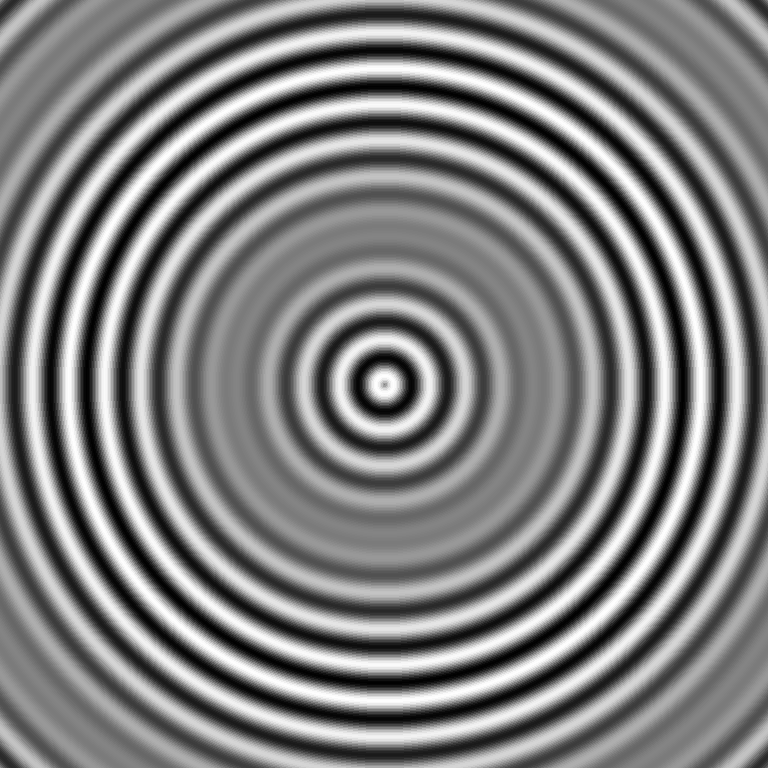
Give the GLSL for this background, as a Shadertoy shader.

```glsl
const float TAU = 6.2831853;
const float CELLS = 512.0;            // radial steps across the canvas
const float RING_FREQUENCY = 21.24;   // fine rings per canvas width
const float BEAT_FREQUENCY = 1.25;    // slow swell per canvas width

// Distance rounded to thin concentric steps
float steppedRadius(vec2 offset, float cells) {
    return floor(length(offset) * cells + 0.5) / cells;
}

// Two close sine waves layered into a beating ripple, from -1 to 1
float beatingWave(float radius, float carrier, float beat) {
    float fastWave = sin(TAU * (carrier + beat) * radius);
    float slowWave = sin(TAU * (carrier - beat) * radius);
    return 0.5 * (fastWave + slowWave);
}

void mainImage(out vec4 fragColor, in vec2 fragCoord) {
    // Square canvas units, with the center on the middle of a cell
    float size = min(iResolution.x, iResolution.y);
    vec2 position = (fragCoord - 0.5 * iResolution.xy) / size;
    vec2 center = vec2(0.5, -0.5) / CELLS;

    // Concentric ripples around mid gray
    float radius = steppedRadius(position - center, CELLS);
    float ripple = beatingWave(radius, RING_FREQUENCY, BEAT_FREQUENCY);
    vec3 gray = vec3(0.5 + 0.5 * ripple);

    fragColor = vec4(gray, 1.0);
}
```
